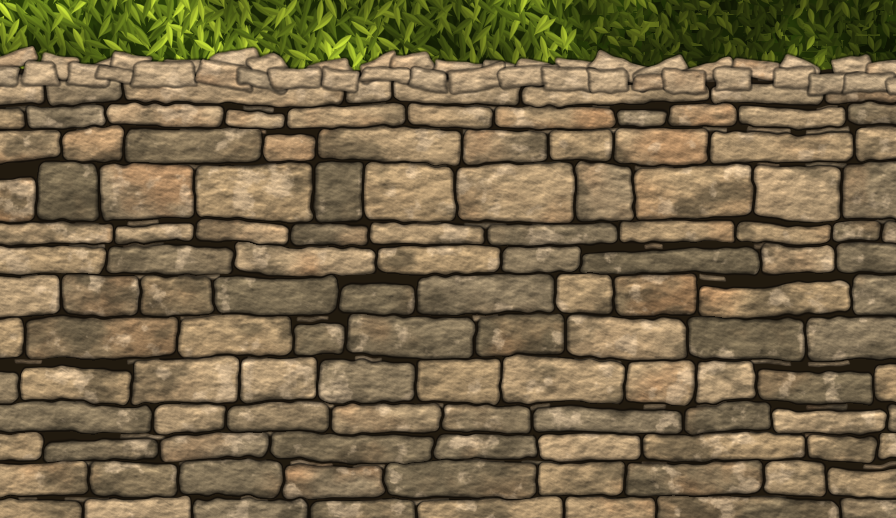
This texture is drawn by a Shadertoy shader. Its source:

```glsl
const int COURSES = 13;
const float COURSE_Y[14] = float[14](-0.02, 0.040, 0.110, 0.164, 0.222, 0.309, 0.390,
    0.469, 0.529, 0.574, 0.686, 0.753, 0.798, 0.853);
const vec3 CREVICE = vec3(0.13, 0.10, 0.06);
const vec3 GREY = vec3(0.42, 0.37, 0.28);
const vec3 TAN = vec3(0.64, 0.54, 0.40);
const vec3 PALE = vec3(0.80, 0.70, 0.57);
const vec3 RUST = vec3(0.66, 0.46, 0.30);
const vec3 LEAF_DARK = vec3(0.13, 0.19, 0.03);
const vec3 LEAF_MID = vec3(0.35, 0.43, 0.10);
const vec3 LEAF_LIGHT = vec3(0.66, 0.74, 0.19);

struct Stone { float dist; float lift; vec2 id; };

float hash(vec2 p) {
    vec3 q = fract(p.xyx * vec3(0.1031, 0.1030, 0.0973));
    q += dot(q, q.yzx + 33.33);
    return fract((q.x + q.y) * q.z);
}

float noise(vec2 p) {
    vec2 i = floor(p), f = fract(p);
    f = f * f * (3.0 - 2.0 * f);
    return mix(mix(hash(i), hash(i + vec2(1, 0)), f.x),
               mix(hash(i + vec2(0, 1)), hash(i + vec2(1, 1)), f.x), f.y);
}

float fbm(vec2 p) {
    float sum = 0.0, amp = 0.5;
    for (int i = 0; i < 5; i++) {
        sum += amp * noise(p);
        p = mat2(1.6, 1.0, -1.0, 1.6) * p + 3.7;
        amp *= 0.55;
    }
    return sum;
}

vec2 rotate(vec2 p, float a) {
    return vec2(cos(a) * p.x + sin(a) * p.y, cos(a) * p.y - sin(a) * p.x);
}

float roundBox(vec2 p, vec2 size, float radius) {
    vec2 d = abs(p) - size + radius;
    return length(max(d, 0.0)) + min(max(d.x, d.y), 0.0) - radius;
}

float cover(float d, float aa) { return 1.0 - smoothstep(-aa, aa, d); }

vec2 roughen(vec2 p) {
    vec2 broad = vec2(noise(p * 11.0), noise(p * 9.0 + 31.0)) - 0.5;
    vec2 fine = vec2(noise(p * 55.0 + 7.0), noise(p * 50.0 + 57.0)) - 0.5;
    return p + 0.013 * broad + 0.006 * fine;
}

float joint(float i, float row) { return i + 0.7 * (hash(vec2(i, row * 7.0 + 2.0)) - 0.5); }

// Long stones with jittered joints and uneven heights
Stone courseStone(vec2 p, int row) {
    float r = float(row), width = 0.17 + 0.09 * hash(vec2(r, 4.0));
    float x = p.x / width + 5.0 * hash(vec2(r, 9.0)), i = floor(x);
    if (x < joint(i, r)) i -= 1.0;
    else if (x > joint(i + 1.0, r)) i += 1.0;
    vec2 id = vec2(i, r), lo = vec2(joint(i, r), COURSE_Y[row]);
    vec2 hi = vec2(joint(i + 1.0, r), COURSE_Y[row + 1]);
    hi.y -= (hi.y - lo.y) * 0.24 * smoothstep(0.62, 1.0, hash(id + 13.0));
    vec2 size = (hi - lo) * vec2(width, 1.0) * 0.5 - 0.0027;
    vec2 q = (vec2(x, p.y) - (lo + hi) * 0.5) * vec2(width, 1.0);
    q.y += q.x * 0.07 * (hash(id + 21.0) - 0.5);
    return Stone(roundBox(q, size, min(0.013, size.y * 0.6)), q.y / size.y, id);
}

// Thin slivers wedged under the course above
Stone chipStone(vec2 p, int row) {
    vec2 id = vec2(floor(p.x / 0.11), float(row) + 60.0);
    vec2 size = vec2(0.018 + 0.026 * hash(id), 0.0045);
    vec2 q = p - vec2((id.x + 0.5) * 0.11, COURSE_Y[row + 1] - 0.0055);
    float missing = step(hash(id + 5.0), 0.4);
    return Stone(roundBox(q, size, 0.003) + missing, q.y / size.y, id);
}

// Tilted rubble along the top
Stone copingStone(vec2 p, float cell, float layer) {
    vec2 id = vec2(cell, layer + 90.0);
    vec2 center = vec2((cell + 0.5 * layer + 0.6 * hash(id)) * 0.085, 0.874 - 0.019 * layer);
    center.y += 0.012 * (hash(id + 3.0) - 0.5) - 0.008 * center.x;
    vec2 size = vec2(0.03 + 0.028 * hash(id + 6.0), 0.013 + 0.011 * hash(id + 8.0));
    vec2 q = rotate(p - center, 0.8 * (hash(id + 11.0) - 0.5) * (1.0 - 0.5 * layer));
    q.x *= 1.0 + 9.0 * q.y * (hash(id + 15.0) - 0.2);
    return Stone(roundBox(q, size, 0.007), q.y / size.y, id);
}

// Weathered stone face lit from above
vec3 stoneColor(vec2 p, Stone s, float pale) {
    vec2 g = p + 40.0 * vec2(hash(s.id + 1.0), hash(s.id + 2.0));
    vec3 color = mix(GREY, TAN, smoothstep(0.1, 0.65, hash(s.id + 3.0) + 0.25 * pale));
    color = mix(color, PALE, 0.6 * pale + 0.3 * hash(s.id + 17.0) * (1.0 - pale));
    color = mix(color, RUST, 0.5 * smoothstep(0.5, 0.8, fbm(g * 7.0)) * hash(s.id + 19.0));
    float stain = smoothstep(0.52, 0.75, fbm(g * vec2(13.0, 20.0) + 9.0));
    color = mix(color, GREY * 0.72, 0.6 * stain * (1.0 - pale));
    color = mix(color, PALE, 0.55 * smoothstep(0.62, 0.76, fbm(g * 24.0 + 18.0)));
    vec2 grain = vec2(32.0, 60.0);
    float relief = fbm(g * grain) - fbm((g + vec2(-0.002, 0.004)) * grain);
    float light = 0.80 + 0.42 * fbm(g * vec2(55.0, 95.0)) + 1.1 * relief;
    light *= 1.0 + 0.11 * clamp(s.lift, -1.0, 1.0);
    return color * light * mix(0.55, 1.0, smoothstep(0.0, 0.008, -s.dist));
}

// Overlapping pointed leaves, finer and darker on the right
vec3 foliage(vec2 p, float aa) {
    float shade = smoothstep(1.10, 1.18, p.x + 0.05 * noise(p * 20.0));
    vec3 color = LEAF_DARK * (0.5 + fbm(p * 25.0));
    for (int layer = 0; layer < 5; layer++) {
        float depth = float(layer), grid = 0.036 - 0.003 * depth;
        vec2 g = p / grid + depth * 17.3;
        for (int k = 0; k < 9; k++) {
            vec2 id = floor(g) + vec2(k % 3 - 1, k / 3 - 1);
            vec2 q = (g - id - vec2(hash(id + depth), hash(id + 41.0))) * grid;
            q = rotate(q, -1.4 + 2.2 * (hash(id + 7.0) - 0.5));
            float len = mix(0.026, 0.016, shade), t = q.x / len;
            float d = abs(q.y) - 0.0058 * (1.0 - t * t) * (1.0 - 0.35 * t);
            float tone = hash(id + 23.0) * 0.6 + depth * 0.10 - 0.1;
            vec3 leaf = mix(LEAF_DARK, LEAF_MID, smoothstep(0.0, 0.4, tone));
            leaf = mix(leaf, LEAF_LIGHT, smoothstep(0.45, 0.85, tone));
            leaf *= (0.88 + 0.2 * smoothstep(-0.002, 0.002, q.y)) * mix(1.0, 0.62, shade);
            color = mix(color, leaf, cover(d, aa) * step(0.3, hash(id + 31.0)));
        }
    }
    return color * (0.65 + 0.65 * noise(p * 9.0));
}

void mainImage(out vec4 fragColor, in vec2 fragCoord) {
    vec2 p = fragCoord / iResolution.y;
    float aa = 0.9 / iResolution.y;
    vec2 q = roughen(p);
    vec3 color = CREVICE;
    if (p.y > 0.8) color = mix(foliage(p, aa), CREVICE, cover(q.y - 0.863, aa));

    // Wall courses
    if (q.y < COURSE_Y[COURSES]) {
        int row = 0;
        for (int i = 1; i < COURSES; i++) if (q.y > COURSE_Y[i]) row = i;
        float pale = 0.45 * smoothstep(0.72, 0.86, p.y);
        Stone chip = chipStone(q, row), block = courseStone(q, row);
        color = mix(color, stoneColor(p, chip, 0.4) * 0.85, cover(chip.dist, aa));
        color *= mix(0.45, 1.0, smoothstep(0.0, 0.005, block.dist));
        color = mix(color, stoneColor(p, block, pale), cover(block.dist, aa));
    }

    // Coping rubble, back layer first
    if (p.y > 0.79) for (int k = 0; k < 8; k++) {
        float layer = float(k / 4), cell = floor(q.x / 0.085) + float(k % 4 - 2);
        Stone s = copingStone(q, cell, layer);
        color *= mix(0.5, 1.0, smoothstep(0.0, 0.005, s.dist));
        if (s.dist < aa) color = mix(color, stoneColor(p, s, 0.85), cover(s.dist, aa));
    }
    fragColor = vec4(clamp(color, 0.0, 1.0), 1.0);
}
```
